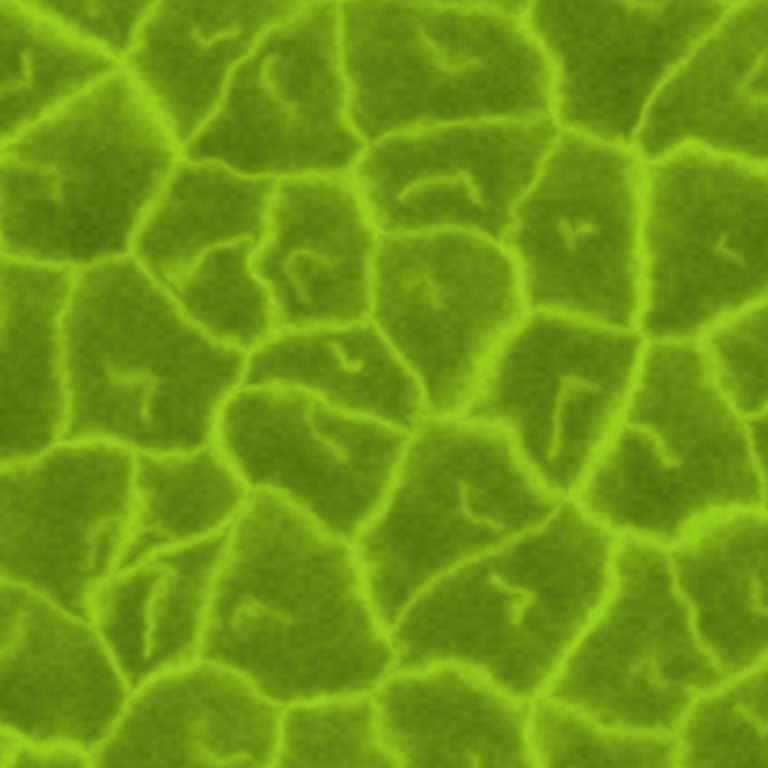
Give the GLSL for this texture, as a three.js fragment shader.

```glsl
// Close view of a green leaf: a net of pale veins around dark cells with short veinlets.
varying vec2 vUv;

float hash(vec2 p) {
  vec3 q = fract(vec3(p.xyx) * 0.1031);
  q += dot(q, q.yzx + 33.33);
  return fract((q.x + q.y) * q.z);
}

vec2 hash2(vec2 p) {
  return vec2(hash(p + 17.3), hash(p + 71.9));
}

float noise(vec2 p) {
  vec2 i = floor(p), f = fract(p);
  f = f * f * (3.0 - 2.0 * f);
  return mix(mix(hash(i), hash(i + vec2(1, 0)), f.x),
             mix(hash(i + vec2(0, 1)), hash(i + vec2(1, 1)), f.x), f.y);
}

vec2 warp(vec2 p) {
  return vec2(noise(p), noise(p + 43.7)) - 0.5;
}

vec2 direction(float angle) {
  return vec2(cos(angle), sin(angle));
}

float segment(vec2 p, vec2 a, vec2 b) {
  vec2 ab = b - a;
  return length(p - a - ab * clamp(dot(p - a, ab) / dot(ab, ab), 0.0, 1.0));
}

vec2 cellCentre(vec2 id) {
  return id + 0.5 + 0.88 * (hash2(id) - 0.5);
}

// Bright core with a soft shoulder
float veinProfile(float d, float width) {
  float x = d / width;
  return 0.56 * exp(-x * x) + 0.38 * exp(-0.55 * x);
}

// Bent veinlet that starts inside a cell, sometimes reaching its wall
float veinlet(vec2 fromCentre, vec2 id) {
  float angle = 6.283 * hash(id + 5.1);
  float reach = mix(0.12, 0.6, pow(hash(id + 9.4), 2.0));
  float turn = hash(id + 2.7) < 0.5 ? -1.3 : 1.3;
  vec2 start = 0.14 * (hash2(id + 3.6) - 0.5);
  vec2 bend = start + reach * direction(angle);
  vec2 tip = start + 0.19 * direction(angle + 3.14 + turn);
  float d = min(segment(fromCentre, start, bend), segment(fromCentre, start, tip));
  return veinProfile(d, 0.055);
}

void main() {
  // Wavy cell space
  vec2 p = vUv * 5.3 + vec2(3.2, 7.6);
  p += 0.24 * warp(vUv * 9.0) + 0.1 * warp(vUv * 26.0) + 0.035 * warp(vUv * 70.0);

  // Nearest cell
  vec2 home = vec2(0.0), toHome = vec2(9.0);
  for (int y = -1; y <= 1; y++) {
    for (int x = -1; x <= 1; x++) {
      vec2 id = floor(p) + vec2(x, y);
      vec2 r = cellCentre(id) - p;
      if (dot(r, r) < dot(toHome, toHome)) {
        toHome = r;
        home = id;
      }
    }
  }

  // Veins along the walls, each pair of cells with its own strength
  float vein = 0.0;
  for (int y = -2; y <= 2; y++) {
    for (int x = -2; x <= 2; x++) {
      vec2 id = home + vec2(x, y);
      vec2 r = cellCentre(id) - p;
      vec2 across = r - toHome;
      if (dot(across, across) > 0.0001) {
        float d = dot(0.5 * (r + toHome), normalize(across));
        float strength = hash(home + id + 0.37);
        vein = max(vein, mix(0.72, 1.06, strength) * veinProfile(d, mix(0.06, 0.092, strength)));
      }
    }
  }

  // Veinlets, broken up along their length
  float patchy = mix(0.4, 0.85, noise(vUv * 24.0 + 11.0));
  float twig = patchy * veinlet(-toHome, home);
  float light = max(vein, twig) + 0.25 * min(vein, twig);

  // Blade tone: darker low in each cell, mottled and finely grained
  float blade = 1.0 - smoothstep(0.1, 0.75, light);
  float tone = 0.14 + light;
  tone += blade * (-0.16 * toHome.y + 0.2 * (noise(vUv * 13.0 + 4.0) - 0.5));
  tone += 0.13 * (noise(vUv * 48.0) - 0.5);
  tone += 0.17 * (noise(vUv * vec2(105.0, 125.0) + 8.0) - 0.5);

  vec3 shadowGreen = vec3(0.32, 0.45, 0.05);
  vec3 veinGreen = vec3(0.57, 0.78, 0.11);
  gl_FragColor = vec4(mix(shadowGreen, veinGreen, clamp(tone, -0.2, 1.08)), 1.0);
}
```
